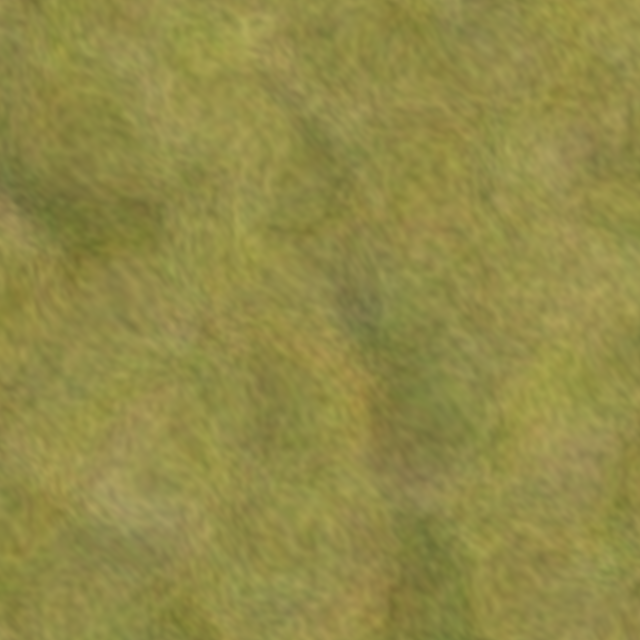
A Shadertoy shader for this texture:

```glsl
// Soft, blurry olive turf with mottled patches, dim hollows and fine slanted grain.

// Colours
const vec3 TURF_COLOR   = vec3(0.580, 0.552, 0.284);
const vec3 LIGHT_AXIS   = vec3(1.00, 0.94, 0.62);   // dark to bright grass
const vec3 TAN_AXIS     = vec3(1.00, -0.45, 0.35);  // green to dry grass
const vec3 YELLOW_AXIS  = vec3(0.15, 0.15, -1.00);  // grey to saturated
const vec3 SHADOW_COLOR = vec3(0.085, 0.070, 0.042);

// Feature counts across the canvas
const float PATCH_FREQ  = 4.0;
const float MOTTLE_FREQ = 9.0;
const float TUFT_FREQ   = 20.0;
const float CLUMP_FREQ  = 44.0;
const float GRAIN_FREQ  = 82.0;

// Strength of each layer
const float PATCH_AMP  = 0.022;
const float MOTTLE_AMP = 0.016;
const float TUFT_AMP   = 0.011;
const float CLUMP_AMP  = 0.014;
const float GRAIN_AMP  = 0.018;
const float TAN_AMP    = 0.011;
const float YELLOW_AMP = 0.017;
const float SPECK_AMP  = 0.007;

const float GRAIN_ANGLE   = -0.85;
const float GRAIN_STRETCH = 1.45;
const float WARP_AMOUNT   = 0.022;

// Integer hash giving a gradient vector in [-1, 1]
vec2 hashGradient(ivec2 cell, uint seed) {
    uvec2 v = uvec2(cell) * 1664525u + uvec2(seed * 747796u + 1013u);
    v.x += v.y * 1664525u;
    v.y += v.x * 1664525u;
    v ^= v >> 16u;
    v.x += v.y * 1664525u;
    v.y += v.x * 1664525u;
    v ^= v >> 16u;
    return vec2(v & 65535u) / 32767.5 - 1.0;
}

// Gradient noise scaled to a spread of about one
float noise(vec2 p, uint seed) {
    vec2 base = floor(p);
    vec2 f = p - base;
    ivec2 cell = ivec2(base);
    vec2 w = f * f * f * (f * (f * 6.0 - 15.0) + 10.0);
    float sum = 0.0;
    for (int y = 0; y < 2; y++) {
        for (int x = 0; x < 2; x++) {
            ivec2 corner = ivec2(x, y);
            vec2 c = vec2(corner);
            vec2 blend = mix(1.0 - w, w, c);
            sum += blend.x * blend.y * dot(hashGradient(cell + corner, seed), f - c);
        }
    }
    return sum * 4.5;
}

mat2 rotation(float angle) {
    float c = cos(angle), s = sin(angle);
    return mat2(c, s, -s, c);
}

// Coordinates stretched along a direction
vec2 stretched(vec2 p, float angle, float stretch) {
    vec2 q = rotation(-angle) * p;
    return q * vec2(1.0 / stretch, 1.0);
}

void mainImage(out vec4 fragColor, in vec2 fragCoord) {
    vec2 uv = fragCoord / iResolution.y + 3.17;

    // Bend the layers so that no lattice shows
    vec2 warp = vec2(noise(uv * 6.0, 1u), noise(uv * 6.0, 2u));
    vec2 soft = uv + WARP_AMOUNT * warp;
    vec2 slanted = stretched(uv + 0.3 * WARP_AMOUNT * warp, GRAIN_ANGLE, GRAIN_STRETCH);
    vec2 tilted = stretched(soft, 0.45, 1.2);

    // Brightness from broad patches down to grain
    float light = PATCH_AMP * noise(tilted * PATCH_FREQ, 3u)
                + MOTTLE_AMP * noise(rotation(0.6) * soft * MOTTLE_FREQ, 4u)
                + TUFT_AMP * noise(slanted * TUFT_FREQ, 5u)
                + CLUMP_AMP * noise(slanted * CLUMP_FREQ, 6u)
                + GRAIN_AMP * noise(slanted * GRAIN_FREQ, 7u);

    // Dim hollows, drawn out along a steep slant
    vec2 hollow = stretched(soft, -1.25, 1.7);
    float depth = noise(hollow * 5.0, 8u) + 0.45 * noise(hollow * 11.0, 9u);
    float shadow = smoothstep(0.5, 2.3, depth);

    // Slow and fine shifts of hue
    float dryness = TAN_AMP * noise(rotation(1.1) * soft * 8.0, 10u)
                  + SPECK_AMP * noise(slanted * 48.0, 11u);
    float yellowness = YELLOW_AMP * noise(rotation(0.3) * soft * 7.0, 12u)
                     + SPECK_AMP * noise(slanted * 36.0, 13u);

    vec3 color = TURF_COLOR + LIGHT_AXIS * light + TAN_AXIS * dryness
               + YELLOW_AXIS * yellowness - SHADOW_COLOR * shadow;
    fragColor = vec4(clamp(color, 0.0, 1.0), 1.0);
}
```
